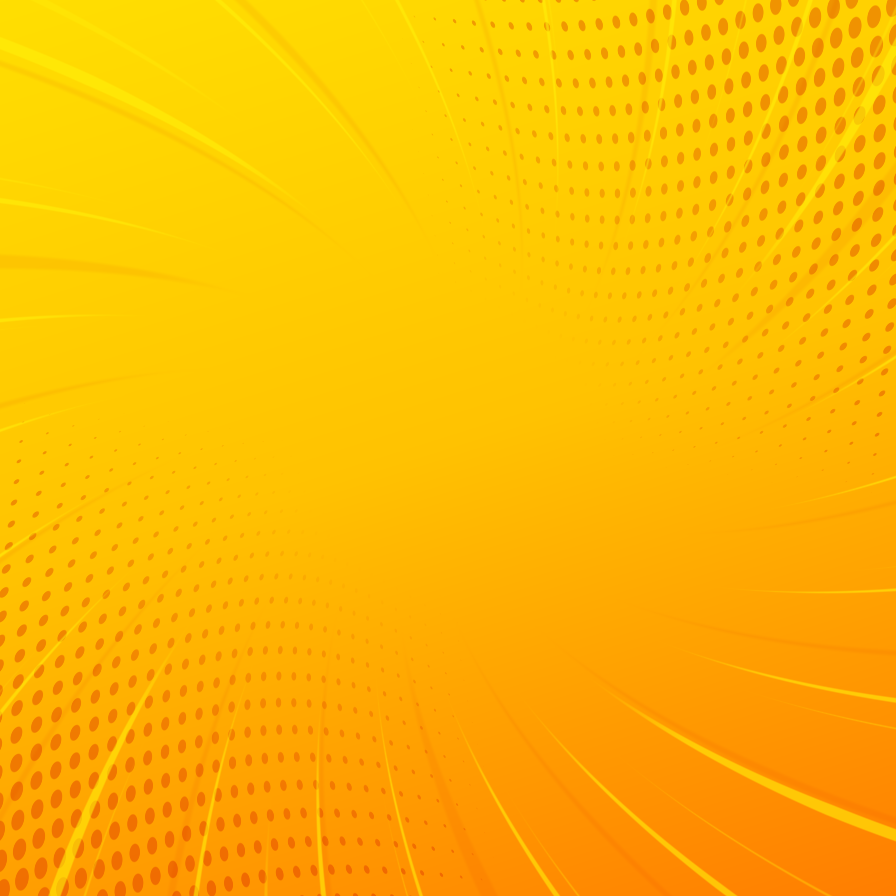
This background is drawn by a three.js fragment shader. Its source:

```glsl
// Sunny comic backdrop: a diagonal yellow-to-orange gradient, two lobes of
// halftone dots and tapered streaks, all bent by one logarithmic twirl.
// Dots are a square lattice seen through the twirl; streaks are fanned evenly.
varying vec2 vUv;

#define TWIST 0.39
#define LIGHT_COUNT 24.0
#define DARK_COUNT 18.0
#define FINE_COUNT 18.0
#define DOT_STEP 0.026
#define DOT_PINCH 0.72
#define DOT_GROWTH 0.5
#define STREAK_WIDTH 0.0029
#define LIGHT_COLOR vec3(1.0, 0.94, 0.04)
#define DOT_TINT vec3(0.94, 0.70, 0.7)
#define DARK_TINT vec3(0.985, 0.90, 0.8)

const float PI = 3.14159265;
const int MAX_STREAKS = 24;

float hash(float n) {
  return fract(sin(n * 12.9898) * 43758.5453);
}

// Yellow at the upper left, orange at the lower right
vec3 background(vec2 uv) {
  float t = dot(uv - vec2(0.0, 1.0), vec2(0.3, -0.95));
  float green = 0.873 - 0.18 * t - 0.25 * max(t - 0.62, 0.0);
  return vec3(1.0, green, 0.003);
}

// Pulls the fan of streaks together on the upper right side
float warpSlot(float slot) {
  float x = (slot - radians(82.0)) / radians(38.0);
  return slot - radians(12.0) * exp(-x * x);
}

// Coverage of a fan of streaks; each tapers to a point near its inner radius
float streaks(float spiral, float r, float count, float phase,
              float inner, float width, float soft) {
  float cover = 0.0;
  for (int i = 0; i < MAX_STREAKS; i++) {
    float k = float(i);
    if (k >= count) break;
    float slot = phase - k * 2.0 * PI / count;
    float rnd = hash(k + count);
    float center = warpSlot(slot) + radians(2.5) * (rnd - 0.5);
    float delta = mod(spiral - center + PI, 2.0 * PI) - PI;
    float dist = abs(delta) * r / sqrt(1.0 + TWIST * TWIST);

    // Streaks reach deepest at the upper left and the lower right
    float start = inner - 0.055 * cos(2.0 * (slot - radians(118.0)))
                + 0.03 * (rnd - 0.5);
    float taper = clamp((r - start) / 0.3, 0.0, 1.0);
    float bold = mod(k, 6.0) < 0.5 ? 2.2 : 0.7 + 0.6 * rnd;
    float halfWidth = width * bold * taper;
    float line = 1.0 - smoothstep(halfWidth - soft, halfWidth + soft, dist);
    cover = max(cover, line * smoothstep(0.0, 0.5, taper));
  }
  return cover;
}

// Halftone dots on a twirled lattice, in two lobes half a turn apart
float halftone(float angle, float r, float px) {
  float turn = angle + radians(5.0) - TWIST * log(r / 0.47);
  float reach = pow(r, DOT_PINCH);
  vec2 lattice = reach * vec2(cos(turn), sin(turn)) / DOT_STEP;
  vec2 cell = fract(lattice) - 0.5;

  // Dots grow outward and shrink toward both sides of a lobe
  float folded = mod(angle + 0.6, PI) - 0.6;
  float side = (folded - radians(45.0)) / radians(53.0);
  float lobe = max(1.0 - side * side, 0.0);
  float radius = (0.09 + DOT_GROWTH * (r - 0.15)) * lobe;
  float soft = 0.6 * px * reach / (r * DOT_STEP);
  float dots = 1.0 - smoothstep(radius - soft, radius + soft, length(cell));
  float fade = smoothstep(0.15, 0.29, r) * smoothstep(0.0, 0.3, lobe);
  return dots * fade * mix(0.55, 1.0, smoothstep(0.25, 0.55, r));
}

void main() {
  vec2 p = vUv - 0.5;
  float px = fwidth(vUv.x);
  float r = max(length(p), 0.001);
  float angle = atan(p.y, p.x);
  float spiral = angle - TWIST * log(r);

  vec3 color = background(vUv);

  // Soft shadow streaks
  float dark = streaks(spiral, r, DARK_COUNT, radians(170.0),
                       0.23, STREAK_WIDTH * 1.3, px + 0.0015);
  color *= mix(vec3(1.0), DARK_TINT, 0.6 * dark);

  // Halftone lobes
  color *= mix(vec3(1.0), DOT_TINT, halftone(angle, r, px));

  // Bright streaks, then short fine ones near the border
  float light = streaks(spiral, r, LIGHT_COUNT, radians(148.0),
                        0.31, STREAK_WIDTH, px * 0.7 + 0.0004);
  float fine = streaks(spiral, r, FINE_COUNT, radians(141.0),
                       0.43, STREAK_WIDTH * 0.7, px * 0.7 + 0.0004);
  color = mix(color, LIGHT_COLOR, max(0.6 * light, 0.35 * fine));

  gl_FragColor = vec4(color, 1.0);
}
```
